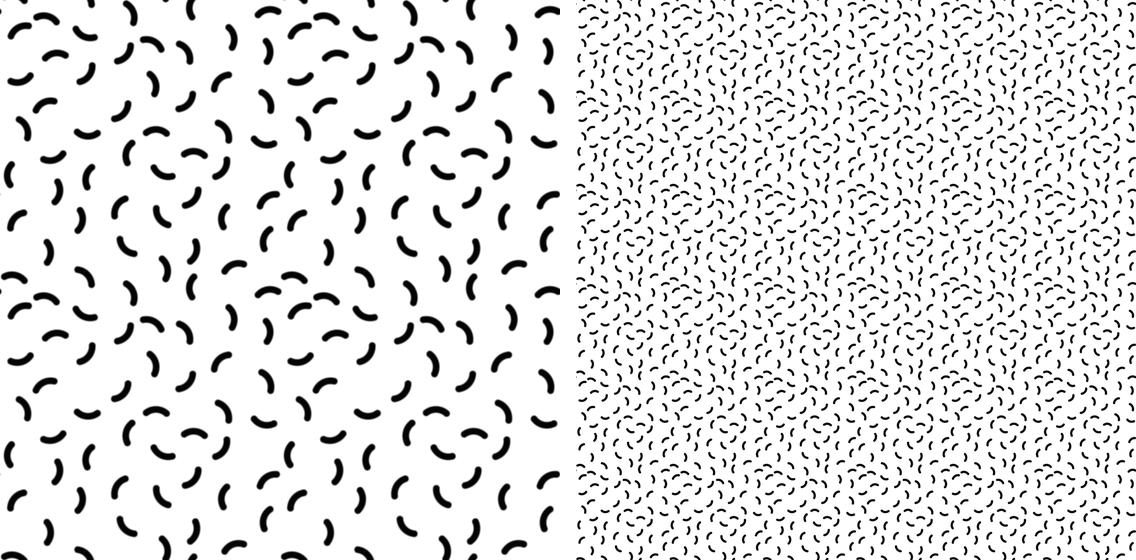
Left, the tile; right, the same tile 3 across and 3 down.
A Shadertoy shader for this pattern:

```glsl
// Short, round-capped black arcs scattered evenly on white, turned at random; tiles seamlessly.

const vec3  PAPER       = vec3(1.0);
const vec3  INK         = vec3(0.015);
const float REPEATS     = 2.0;            // copies of the scatter along each side
const vec2  CELLS       = vec2(8.0, 6.0); // arcs per copy; the column count must be even
const float JITTER      = 0.0165;         // largest shift of an arc from its cell centre
const float ARC_RADIUS  = 0.0286;         // bend of the centre line
const float ARC_HALF    = 0.69;           // half of the swept angle, in radians
const float HALF_WIDTH  = 0.0059;         // half of the stroke thickness
const float EDGE_SOFT   = 0.0021;         // half of the blurred rim
const uint  SEED        = 37u;
const float TAU         = 6.2831853;

// Integer hash: three random values in 0..1 per cell
vec3 hash3(vec2 cell) {
    uvec3 v = uvec3(uvec2(cell), SEED) * 1664525u + 1013904223u;
    for (int i = 0; i < 2; i++) {
        v.x += v.y * v.z;
        v.y += v.z * v.x;
        v.z += v.x * v.y;
        v ^= v >> 16u;
    }
    return vec3(v & 0xFFFFu) / 65536.0;
}

mat2 rotation(float angle) {
    float c = cos(angle), s = sin(angle);
    return mat2(c, -s, s, c);
}

// Signed distance to a round-capped arc, balanced about the origin
float arcDistance(vec2 p) {
    vec2 tip = vec2(sin(ARC_HALF), cos(ARC_HALF));
    p.y += 0.5 * ARC_RADIUS * (1.0 + tip.y);
    p.x = abs(p.x);
    bool pastTip = tip.y * p.x > tip.x * p.y;
    float d = pastTip ? length(p - tip * ARC_RADIUS) : abs(length(p) - ARC_RADIUS);
    return d - HALF_WIDTH;
}

// Distance to the nearest arc of a staggered, jittered grid that wraps
float scatterDistance(vec2 uv) {
    vec2 grid = CELLS * REPEATS;
    vec2 home = floor(uv * grid);
    float nearest = 1.0;
    for (int y = -1; y <= 1; y++)
    for (int x = -1; x <= 1; x++) {
        vec2 cell = home + vec2(x, y);
        vec3 rnd = hash3(mod(cell, CELLS));

        // Every second column sits half a cell higher
        vec2 centre = (cell + vec2(0.5, 0.25 + 0.5 * mod(cell.x, 2.0))) / grid;
        float direction = TAU * rnd.x;
        centre += JITTER * sqrt(rnd.y) * vec2(cos(direction), sin(direction));

        nearest = min(nearest, arcDistance(rotation(TAU * rnd.z) * (uv - centre)));
    }
    return nearest;
}

void mainImage(out vec4 fragColor, in vec2 fragCoord) {
    vec2 uv = fragCoord / iResolution.xy;
    float rim = max(EDGE_SOFT, 0.75 / iResolution.y);
    float paper = smoothstep(-rim, rim, scatterDistance(uv));
    fragColor = vec4(mix(INK, PAPER, paper), 1.0);
}
```
